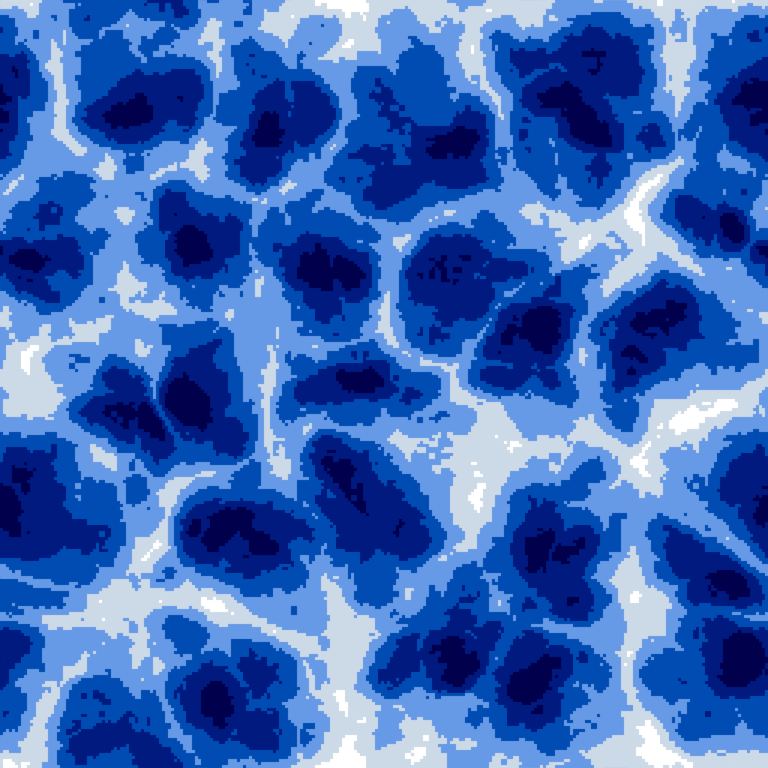
A Shadertoy shader for this texture:

```glsl
const float TEXELS = 256.0;

const vec3 ABYSS = vec3(0.0, 0.0, 0.3);
const vec3 NAVY  = vec3(0.0, 0.1, 0.5);
const vec3 BLUE  = vec3(0.0, 0.3, 0.7);
const vec3 SKY   = vec3(0.4, 0.6, 0.9);
const vec3 FOAM  = vec3(0.8, 0.85, 0.9);
const vec3 GLINT = vec3(1.0);

float hash(vec2 p) {
    return fract(sin(dot(p, vec2(127.1, 311.7))) * 43758.5453);
}

vec2 hash2(vec2 p) {
    return vec2(hash(p), hash(p + vec2(41.3, 17.9)));
}

// Value noise that wraps after a whole number of periods
float noise(vec2 uv, float period, float seed) {
    vec2 p = uv * period;
    vec2 i = floor(p);
    vec2 f = fract(p);
    f = f * f * (3.0 - 2.0 * f);
    vec2 lo = mod(i, period) + seed;
    vec2 hi = mod(i + 1.0, period) + seed;
    return mix(mix(hash(lo), hash(vec2(hi.x, lo.y)), f.x),
               mix(hash(vec2(lo.x, hi.y)), hash(hi), f.x), f.y);
}

// Wrapping cells: low at the centres, creased ridges at the borders
float cells(vec2 uv, float period, float jitter, float seed) {
    vec2 p = uv * period;
    vec2 home = floor(p);
    float nearest = 9.0;
    float second = 9.0;
    for (int y = -2; y <= 2; y++) {
        for (int x = -2; x <= 2; x++) {
            vec2 cell = home + vec2(x, y);
            vec2 offset = 0.5 + jitter * (hash2(mod(cell, period) + seed) - 0.5);
            float d = length(cell + offset - p);
            second = min(second, max(nearest, d));
            nearest = min(nearest, d);
        }
    }
    float ratio = nearest / second;
    return mix(nearest, ratio * ratio, 0.35);
}

// Large pools, smaller ripples inside them, and ragged grain
float waterHeight(vec2 uv) {
    vec2 sway = vec2(noise(uv, 7.0, 3.0), noise(uv, 7.0, 29.0)) - 0.5;
    vec2 wobble = vec2(noise(uv, 19.0, 53.0), noise(uv, 19.0, 71.0)) - 0.5;
    vec2 p = uv + 0.07 * sway + 0.022 * wobble;
    float h = 0.62 * cells(p, 5.0, 0.9, 11.0);
    h += 0.25 * cells(p, 11.0, 0.9, 37.0);
    h += 0.12 * (noise(uv, 28.0, 5.0) - 0.5);
    h += 0.08 * (noise(uv, 128.0, 83.0) - 0.5);
    return h;
}

// Flat colour bands from deep to bright
vec3 waterColor(float h) {
    vec3 color = mix(ABYSS, NAVY, step(0.15, h));
    color = mix(color, BLUE, step(0.277, h));
    color = mix(color, SKY, step(0.40, h));
    color = mix(color, FOAM, step(0.54, h));
    return mix(color, GLINT, step(0.675, h));
}

vec3 texel(vec2 index) {
    return waterColor(waterHeight((mod(index, TEXELS) + 0.5) / TEXELS));
}

void mainImage(out vec4 fragColor, in vec2 fragCoord) {
    vec2 grid = fragCoord / iResolution.xy * TEXELS - 0.5;
    vec2 i = floor(grid);

    // Blend neighbouring texels across a narrow edge
    vec2 f = smoothstep(0.25, 0.75, fract(grid));
    vec3 bottom = mix(texel(i), texel(i + vec2(1.0, 0.0)), f.x);
    vec3 top = mix(texel(i + vec2(0.0, 1.0)), texel(i + 1.0), f.x);
    fragColor = vec4(mix(bottom, top, f.y), 1.0);
}
```
